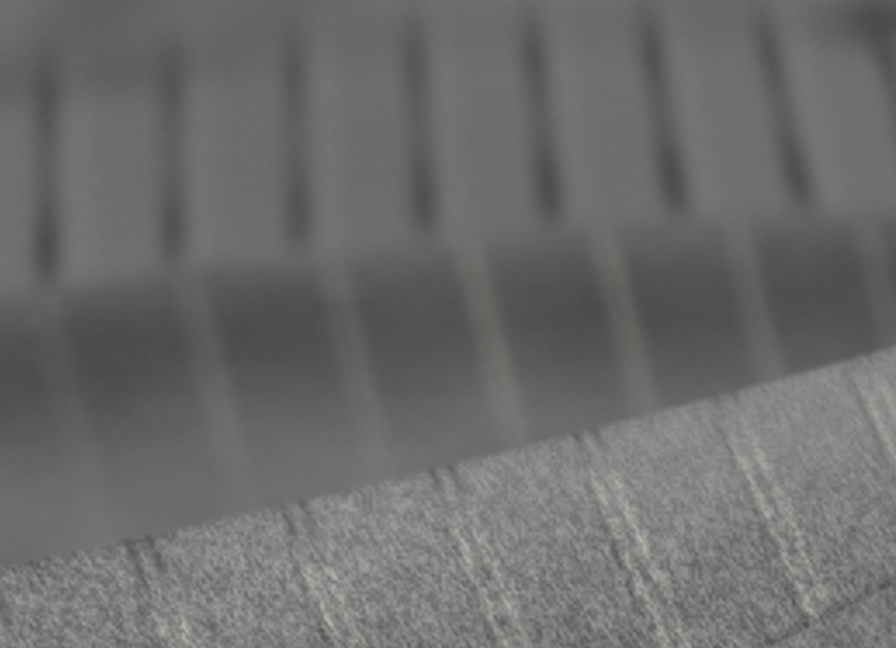
Write a Shadertoy shader that draws this texture.

```glsl
const vec3 CLOTH_TINT = vec3(1.0, 1.0, 1.006);
const vec3 THREAD_TINT = vec3(1.015, 1.0, 0.96);
const float BACK_TONE = 0.43;
const float BACK_STRIPE_TONE = 0.30;
const float MID_CREST_TONE = 0.41;
const float MID_SHADE_TONE = 0.315;
const float MID_LOW_TONE = 0.43;
const float FRONT_TONE = 0.53;
const float FRONT_LOW_TONE = 0.47;
const float THREAD_LIFT = 0.085;
const float BACK_PITCH = 0.141;      // stripe spacing on the back fold
const float PAIR_GAP = 0.065;        // half gap of a stripe pair, in periods
const float GRAIN_SCALE = 170.0;
const float GRAIN_DEPTH = 0.18;

float hash(vec2 p) {
    vec3 q = fract(vec3(p.xyx) * 0.1031);
    q += dot(q, q.yzx + 33.33);
    return fract((q.x + q.y) * q.z);
}

float noise(vec2 p) {
    vec2 i = floor(p), f = fract(p);
    f = f * f * (3.0 - 2.0 * f);
    return mix(mix(hash(i), hash(i + vec2(1, 0)), f.x),
               mix(hash(i + vec2(0, 1)), hash(i + vec2(1, 1)), f.x), f.y);
}

float bell(float x, float width) {
    x /= width;
    return exp(-x * x);
}

// Signed distance to the nearest stripe, in periods
float toStripe(float k) { return fract(k + 0.5) - 0.5; }

float stripePair(float k, float width) {
    return bell(abs(toStripe(k)) - PAIR_GAP, width);
}

float midCrest(float x) { return 0.55 + 0.235 * x - 0.105 * x * x; }
float frontCrest(float x) { return 0.124 + 0.29 * x + 0.052 * x * x; }

// Far fold: strongly blurred dark stripes
vec3 backFold(vec2 p) {
    float height = p.y - midCrest(p.x);
    float k = (p.x + 0.22 * p.x * p.x * height - 0.052) / BACK_PITCH;
    float vary = 0.8 + 0.4 * hash(vec2(floor(k + 0.5), 3.0));
    float top = 0.31 - 0.05 * p.x;
    float body = 1.0 - smoothstep(top - 0.03, top + 0.12, height);
    float ends = bell(height - 0.06, 0.06) + 0.65 * bell(height - top + 0.02, 0.06);
    float across = toStripe(k);
    float stripe = bell(across, 0.125) * body * (0.42 + 0.46 * ends) * vary;
    float tone = BACK_TONE + 0.03 * (noise(p * vec2(5, 4)) - 0.5);
    tone += 0.02 * bell(across - 0.25, 0.14) * body;
    // Soft crease and ripples above the stripes
    tone -= 0.035 * smoothstep(top - 0.06, top + 0.06, height);
    tone -= 0.035 * bell(height - top, 0.04) * (1.0 - smoothstep(0.1, 0.35, p.x));
    float ripple = noise(vec2(p.x * 9.0 - p.y * 4.0, p.y * 2.0)) - 0.5;
    tone += 0.08 * ripple * smoothstep(top, top + 0.1, height);
    tone -= 0.12 * bell(length((p - vec2(0.99, 0.965)) * vec2(1.0, 1.4)), 0.06);
    tone = mix(tone, BACK_STRIPE_TONE, clamp(stripe, 0.0, 1.0));
    return tone * vec3(0.995, 1.0, 1.015);
}

// Middle fold: shaded roll with blurred pale stripe pairs
vec3 midFold(vec2 p) {
    float depth = midCrest(p.x) - p.y;
    float d = p.x - 0.17 * depth - 0.0425;
    float k = d * (6.08 + 0.49 * d);
    float tone = mix(MID_CREST_TONE, MID_SHADE_TONE, smoothstep(-0.03, 0.11, depth));
    tone = mix(tone, MID_LOW_TONE, smoothstep(0.13, 0.36, depth));
    tone += 0.035 * (noise(p * vec2(9, 8) + 7.0) - 0.5);
    tone += 0.012 * (noise(p * vec2(30, 40)) - 0.5);
    float vary = 0.65 + 0.4 * hash(vec2(floor(k + 0.5), 8.0));
    vary *= mix(0.7, 1.15, smoothstep(0.1, 0.5, p.x));
    // The right thread of each pair reads stronger through the blur
    float across = toStripe(k);
    float stripe = 0.55 * bell(across + PAIR_GAP, 0.07) + 0.85 * bell(across - 0.05, 0.08);
    stripe *= vary * smoothstep(-0.03, 0.07, depth);
    stripe *= 1.0 - 0.65 * smoothstep(0.18, 0.36, depth);
    tone += 0.8 * THREAD_LIFT * stripe;
    return tone * mix(CLOTH_TINT, THREAD_TINT, 0.7 * stripe);
}

// Woven grain: diagonal twill broken up by noise
float weave(vec2 uv) {
    vec2 t = vec2(uv.x + 0.7 * uv.y, uv.y - 0.7 * uv.x) * GRAIN_SCALE;
    float twill = noise(t * vec2(0.9, 0.35)) - 0.5;
    float fleck = noise(uv * GRAIN_SCALE * 1.1 + 40.0) - 0.5;
    float cloud = noise(uv * 28.0) - 0.5;
    return 0.6 * twill + 0.55 * fleck + 0.22 * cloud;
}

// Near fold: sharp cloth with woven stripe pairs
vec3 frontFold(vec2 p, vec2 uv) {
    float depth = frontCrest(p.x) - p.y;
    float d = p.x - (0.25 + 0.04 * p.x) * depth - 0.1536;
    float k = d * (5.70 + 0.63 * d);
    float focus = mix(0.4, 1.15, smoothstep(0.40, 0.06, p.y));
    float grain = weave(uv) * focus;
    float tone = mix(FRONT_TONE, FRONT_LOW_TONE, smoothstep(0.08, 0.34, depth));
    tone -= 0.05 * (1.0 - smoothstep(0.0, 0.4, p.x));
    tone -= 0.04 * bell(depth, 0.012);
    float pale = smoothstep(0.0, 0.12, depth + 0.09 * (p.x - 0.55));
    float stripe = stripePair(k, 0.036) * (0.85 + 0.7 * grain);
    tone += stripe * mix(-0.12, THREAD_LIFT, pale);
    tone -= 0.05 * bell(toStripe(k) + 0.13, 0.03) * pale;
    tone += GRAIN_DEPTH * grain;
    return tone * mix(CLOTH_TINT, THREAD_TINT, stripe * pale);
}

void mainImage(out vec4 fragColor, in vec2 fragCoord) {
    vec2 p = fragCoord / iResolution.xy;
    vec2 uv = fragCoord / iResolution.y;
    vec3 color = backFold(p);
    color = mix(color, midFold(p), smoothstep(-0.03, 0.035, midCrest(p.x) - p.y));
    color = mix(color, frontFold(p, uv), smoothstep(-0.007, 0.007, frontCrest(p.x) - p.y));
    // Corner of a further fold
    float corner = 0.7 * (p.x - 0.855) - p.y;
    color *= 1.0 - 0.16 * bell(corner, 0.012);
    vec3 cornerCloth = CLOTH_TINT * (0.46 + GRAIN_DEPTH * weave(uv + 3.0));
    color = mix(color, cornerCloth, smoothstep(-0.004, 0.006, corner));
    color += 0.01 * (noise(uv * 120.0) - 0.5);
    fragColor = vec4(color, 1.0);
}
```
